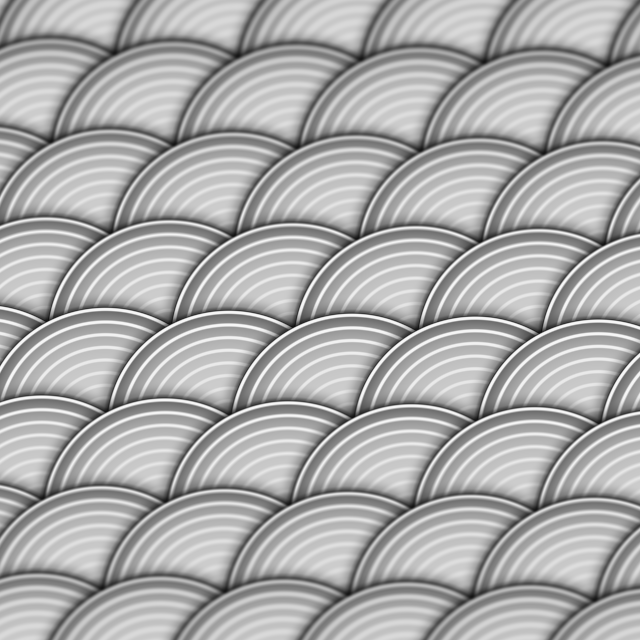
This pattern is drawn by a three.js fragment shader. Its source:

```glsl
varying vec2 vUv;

const float COLUMNS = 5.19;
const float ROW_HEIGHT = 0.723;
const vec2 SCALE_RADII = vec2(0.993, 0.95);
const vec2 ANCHOR = vec2(0.5504, 0.3281);
const float TILT = 0.0237;
const float RING_PERIOD = 0.108;
const float RIM_DEPTH = 0.02;
const float LINE_HALF_WIDTH = 0.0135;
const float FOCUS_HEIGHT = 0.46;

// Step at zero, softened by the blur radius
float softStep(float x, float blur) {
  return smoothstep(-blur, blur, x);
}

float softLine(float x, float halfWidth, float blur) {
  return softStep(x + halfWidth, blur) - softStep(x - halfWidth, blur);
}

// Blur grows above and below a sharp horizontal band
float focusBlur(float height) {
  return 0.008 + 0.07 * max(abs(height - FOCUS_HEIGHT) - 0.06, 0.0);
}

// Depth inward from the rim: positive inside, negative outside
float scaleDepth(vec2 p) {
  return 1.0 - length(p / SCALE_RADII);
}

// Grey of one scale: dark rim fading to a light middle, with pale rings
float scaleShade(float depth, float blur) {
  float inside = max(depth, 0.0);
  float body = 0.33 + 0.49 * (1.0 - exp(-5.2 * inside));
  body = mix(0.08, body, softStep(depth - 0.007, blur));
  float ring = mod(depth - RIM_DEPTH + 0.5 * RING_PERIOD, RING_PERIOD) - 0.5 * RING_PERIOD;
  float strength = mix(1.0, 0.55, smoothstep(0.05, 0.75, depth));
  return mix(body, 0.97, strength * softLine(ring, LINE_HALF_WIDTH, blur));
}

// Contact shadow cast outside the rim
float shadowFactor(float depth, float blur) {
  float outside = max(-depth, 0.0);
  float wide = 1.0 - smoothstep(0.0, 0.18, outside);
  float contact = 1.0 - smoothstep(0.0, 0.03 + blur, outside);
  return (1.0 - 0.32 * wide * wide) * (1.0 - 0.4 * contact);
}

// Paint rows downward and columns rightward, so later scales overlap
float overlappingScales(vec2 p, float blur) {
  float shade = 0.3;
  float topRow = floor(p.y / ROW_HEIGHT);
  for (int j = 0; j < 2; j++) {
    float row = topRow - float(j);
    float shift = 0.5 * mod(row, 2.0);
    float firstColumn = floor(p.x - shift) - 1.0;
    for (int i = 0; i < 4; i++) {
      vec2 center = vec2(firstColumn + float(i) + shift, row * ROW_HEIGHT);
      float depth = scaleDepth(p - center);
      shade *= shadowFactor(depth, blur);
      shade = mix(shade, scaleShade(depth, blur), softStep(depth, blur));
    }
  }
  return shade;
}

void main() {
  // Slightly turned grid, one unit per column
  vec2 p = (vUv - ANCHOR) * COLUMNS;
  p = vec2(p.x - TILT * p.y, p.y + TILT * p.x);
  float shade = overlappingScales(p, focusBlur(vUv.y));
  gl_FragColor = vec4(vec3(shade), 1.0);
}
```
